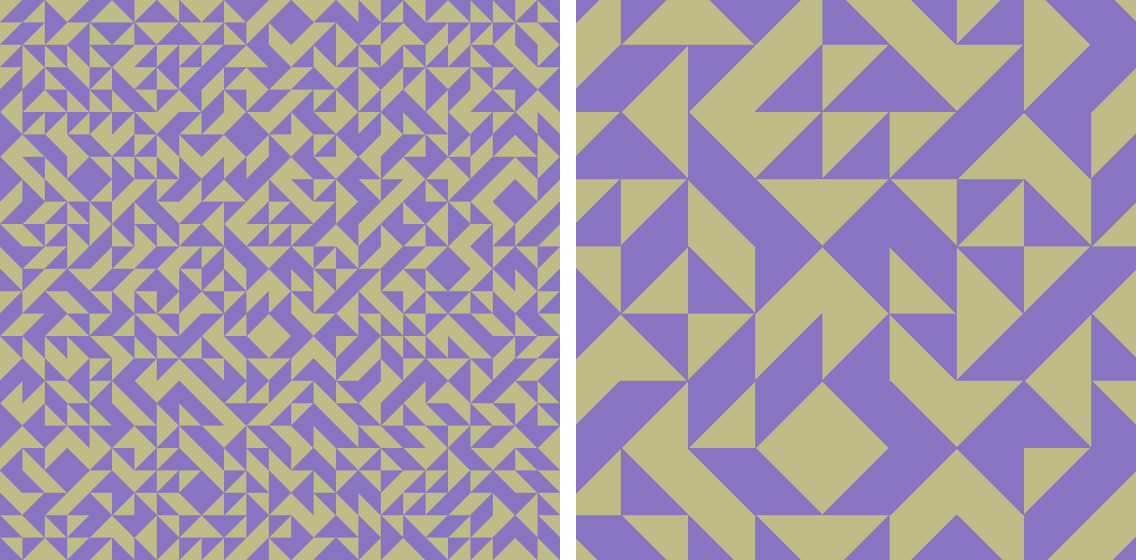
Left, the full canvas; right, a detail of the centre.
This pattern is drawn by a Shadertoy shader. Its source:

```glsl
const float CELLS = 25.0;        // tiles across the canvas height
const float EDGE_SHIFT = 0.01;   // moves each diagonal, in tiles, in favour of violet
const float EDGE_SOFTNESS = 1.0; // width of the smoothed edge, in pixel footprints
const float SEED = 17.0;
const vec3 VIOLET = vec3(0.533, 0.455, 0.757);
const vec3 KHAKI = vec3(0.749, 0.737, 0.533);

float hash(vec2 cell) {
    vec3 h = fract(vec3(cell.xyx + SEED) * vec3(0.1031, 0.1030, 0.0973));
    h += dot(h, h.yzx + 33.33);
    return fract((h.x + h.y) * h.z);
}

// Diagonal direction pointing into the khaki half: one of four corners
vec2 tileDirection(vec2 cell) {
    float turn = floor(hash(cell) * 4.0);
    vec2 corner = vec2(mod(turn, 2.0), floor(turn / 2.0));
    return (corner * 2.0 - 1.0) * sqrt(0.5);
}

// Khaki coverage of a tile split along its diagonal
float triangleMask(vec2 local, vec2 cell, float blur) {
    float dist = dot(local, tileDirection(cell)) - EDGE_SHIFT;
    return clamp(0.5 + dist / blur, 0.0, 1.0);
}

void mainImage(out vec4 fragColor, in vec2 fragCoord) {
    vec2 p = fragCoord / iResolution.y * CELLS;
    float blur = EDGE_SOFTNESS * CELLS / iResolution.y;
    vec2 firstCell = floor(p - 0.5);

    // Blend the four nearest tiles by how much of the footprint each covers
    float khaki = 0.0;
    for (int j = 0; j < 2; j++) {
        for (int i = 0; i < 2; i++) {
            vec2 cell = firstCell + vec2(i, j);
            vec2 local = p - cell - 0.5;
            vec2 cover = clamp(0.5 + (0.5 - abs(local)) / blur, 0.0, 1.0);
            khaki += cover.x * cover.y * triangleMask(local, cell, blur);
        }
    }

    fragColor = vec4(mix(VIOLET, KHAKI, khaki), 1.0);
}
```
